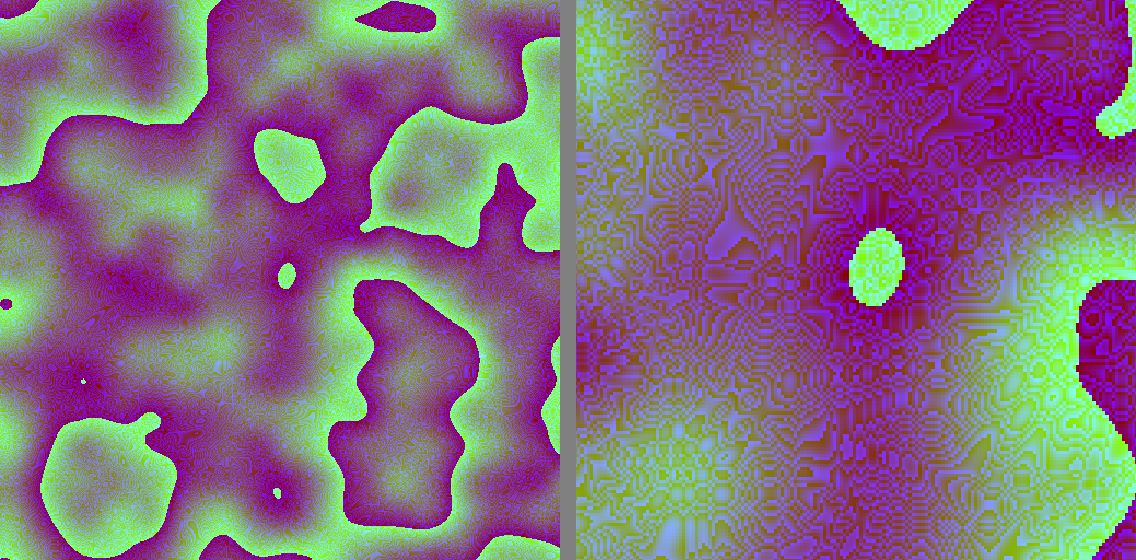
Left: the whole. Right: its middle third, enlarged.
Write a WebGL 1 fragment shader that draws this texture.

```glsl
precision highp float;
// A smooth height field packed into colour channels, coarse to fine.
// Red barely changes, green wraps once per level, and blue wraps 255 times
// per level, so that sampling it on a grid gives a fine moire labyrinth.

uniform vec2 u_resolution;

// Hash without sine: lattice point to 0..1
float hash(vec2 p) {
    vec3 q = fract(vec3(p.xyx) * 0.1031);
    q += dot(q, q.yzx + 33.33);
    return fract((q.x + q.y) * q.z);
}

// Value noise with smooth interpolation
float valueNoise(vec2 p) {
    vec2 cell = floor(p);
    vec2 f = fract(p);
    vec2 blend = f * f * (3.0 - 2.0 * f);
    float low = mix(hash(cell), hash(cell + vec2(1.0, 0.0)), blend.x);
    float high = mix(hash(cell + vec2(0.0, 1.0)), hash(cell + vec2(1.0, 1.0)), blend.x);
    return mix(low, high, blend.y);
}

// Height in levels: three octaves, broad hills with slight wobble
float heightLevel(vec2 uv) {
    float level = -1.2;
    float amplitude = 1.9;
    vec2 p = uv * 4.0 + vec2(17.13, 41.37);
    for (int octave = 0; octave < 3; octave++) {
        level += amplitude * valueNoise(p);
        amplitude *= 0.45;
        p = p * 2.0 + vec2(23.71, 9.43);
    }
    return level;
}

void main() {
    // Sample on a fixed grid, so the moire is the same at any canvas size
    vec2 uv = gl_FragCoord.xy / min(u_resolution.x, u_resolution.y);
    uv = (floor(uv * 512.0) + 0.5) / 512.0;

    // Pack the height: each channel holds the remainder of the one before
    float level = heightLevel(uv);
    float red = (132.0 + level) / 255.0;
    float green = fract(level);
    float blue = fract(level * 255.0);
    gl_FragColor = vec4(red, green, blue, 1.0);
}
```
